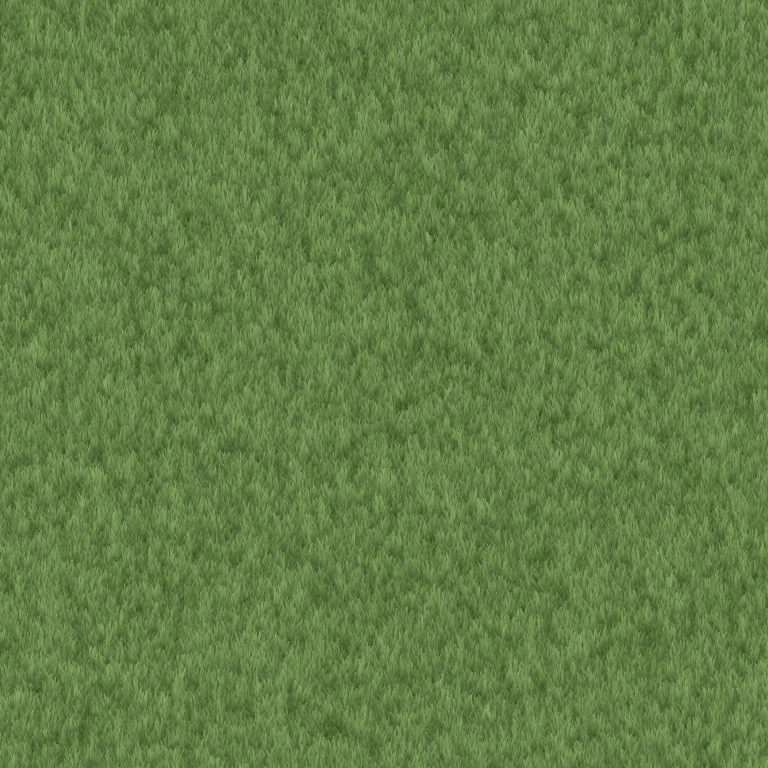
Reproduce this texture procedurally as a Shadertoy shader.

```glsl
// Short dense lawn: overlapping upright grass blades gathered in small tufts.
#define CELLS 170.0        // blade cells across the canvas
#define BLADES 3           // blades rooted in each cell
#define BLADE_LENGTH 0.0125
#define BLADE_WIDTH 0.0013 // half width at the root
#define LEAN 0.0046        // greatest sideways shift of a tip
#define SOFTNESS 0.0016    // narrowest edge blur
#define TUFT_FREQ vec2(122.0, 98.0)
#define TUFT_CONTRAST 0.52
#define SHADE_GREEN vec3(0.250, 0.350, 0.158)
#define LIGHT_GREEN vec3(0.535, 0.655, 0.395)
#define DRY_TIP vec3(0.600, 0.660, 0.520)

vec4 hash4(vec3 p) {
    vec4 q = fract(p.xyzx * vec4(0.1031, 0.1030, 0.0973, 0.1099));
    q += dot(q, q.wzxy + 33.33);
    return fract((q.xxyz + q.yzzw) * q.zywx);
}

float valueNoise(vec2 p) {
    vec2 cell = floor(p);
    vec2 f = fract(p);
    f = f * f * (3.0 - 2.0 * f);
    float a = hash4(vec3(cell, 7.0)).x;
    float b = hash4(vec3(cell + vec2(1.0, 0.0), 7.0)).x;
    float c = hash4(vec3(cell + vec2(0.0, 1.0), 7.0)).x;
    float d = hash4(vec3(cell + vec2(1.0, 1.0), 7.0)).x;
    return mix(mix(a, b, f.x), mix(c, d, f.x), f.y);
}

// Colour of a blade at height t, from its random traits and its tuft
vec3 bladeColor(float t, float tuft, float patchTone, vec4 traits) {
    float tone = 0.53 + TUFT_CONTRAST * (tuft - 0.5) + 0.10 * (patchTone - 0.5);
    tone += 0.42 * (traits.x - 0.5) + 0.56 * (t - 0.52);
    tone -= 0.16 * (1.0 - smoothstep(0.05, 0.30, tuft));
    vec3 color = mix(SHADE_GREEN, LIGHT_GREEN, clamp(tone, -0.15, 1.1));
    color += (traits.y - 0.5) * vec3(0.014, -0.026, 0.046);
    float dry = step(0.96, traits.z) * smoothstep(0.3, 0.9, t);
    return mix(color, DRY_TIP, 0.75 * dry);
}

// Coverage of a tapering, slightly curved blade; t runs from root to tip
float bladeCover(vec2 offset, float len, float lean, float blur, out float t) {
    t = offset.y / len;
    float s = clamp(t, 0.0, 1.0);
    float halfWidth = BLADE_WIDTH * (1.0 - 0.75 * s * s);
    float dist = abs(offset.x - lean * s * s) - halfWidth;
    float side = 1.0 - smoothstep(-0.5 * blur, 0.5 * blur, dist);
    float ends = smoothstep(0.0, blur, offset.y)
               * (1.0 - smoothstep(len - blur, len, offset.y));
    return side * ends;
}

void mainImage(out vec4 fragColor, in vec2 fragCoord) {
    vec2 uv = fragCoord / iResolution.y;
    float blur = max(SOFTNESS, 1.0 / iResolution.y);
    vec2 home = floor(uv * CELLS);
    float patchTone = 0.6 * valueNoise(uv * 11.0) + 0.4 * valueNoise(uv * 27.0 + 40.0);
    vec3 color = mix(SHADE_GREEN, LIGHT_GREEN, 0.22);

    // Paint rows from back to front, nearer roots lie lower
    for (int row = 0; row >= -4; row--) {
        for (int col = -1; col <= 1; col++) {
            vec2 cell = home + vec2(col, row);
            for (int k = 0; k < BLADES; k++) {
                vec4 place = hash4(vec3(cell, float(k) + 11.0));
                vec4 traits = hash4(vec3(cell, float(k) + 23.0));
                vec2 root = (cell + place.xy) / CELLS;
                float tuft = valueNoise(root * TUFT_FREQ);
                float len = BLADE_LENGTH * (0.60 + 0.35 * place.z + 0.40 * tuft);
                float lean = LEAN * (2.0 * place.w - 1.0);
                float t;
                float cover = bladeCover(uv - root, len, lean, blur, t);
                color = mix(color, bladeColor(t, tuft, patchTone, traits), 0.88 * cover);
            }
        }
    }
    fragColor = vec4(color, 1.0);
}
```
